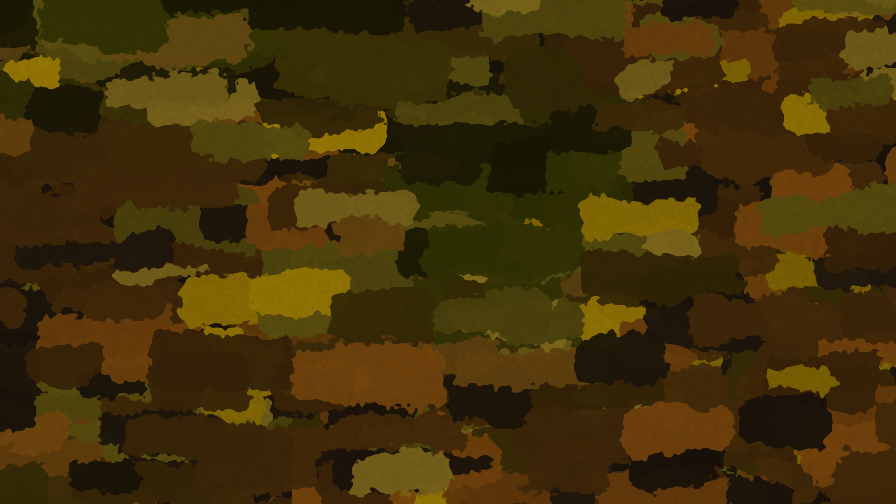
Write a WebGL 1 fragment shader that draws this pattern.

```glsl
precision highp float;
// Overlapping ragged brush strokes in dark olive, umber and gold.
// Each layer scatters one rounded, noise-edged stroke per jittered grid cell;
// layers are painted in order, and a slow noise splits green and brown zones.

uniform vec2 u_resolution;

const int LAYERS = 6;
const vec2 CELL = vec2(0.26, 0.11);        // grid spacing, canvas height = 1
const vec2 HALF_MIN = vec2(0.065, 0.030);  // smallest stroke half size
const vec2 HALF_MAX = vec2(0.165, 0.058);  // largest stroke half size
const float ACCENT_SCALE = 0.75;           // light strokes are smaller
const float TILT = 0.12;
const float CORNER = 0.024;
const float OPACITY = 0.94;
const float SHADE_VARIATION = 0.24;
const float GRAIN = 0.06;

// Edge roughness: frequency and amplitude of the wobble, scallops and bristles
const vec2 WOBBLE = vec2(10.0, 0.034);
const vec2 SCALLOP = vec2(48.0, 0.016);
const vec2 BRISTLE = vec2(120.0, 0.012);

const vec3 DARK_GREEN = vec3(0.10, 0.09, 0.01);
const vec3 DARK_BROWN = vec3(0.10, 0.07, 0.04);
const vec3 MOSS = vec3(0.18, 0.18, 0.01);
const vec3 UMBER = vec3(0.23, 0.14, 0.03);
const vec3 EARTH = vec3(0.34, 0.25, 0.06);
const vec3 RUST = vec3(0.40, 0.23, 0.04);
const vec3 OLIVE = vec3(0.31, 0.27, 0.05);
const vec3 GOLD = vec3(0.53, 0.42, 0.01);
const vec3 KHAKI = vec3(0.45, 0.37, 0.10);

// Upper limits of the random pick for each tone; khaki takes the rest
const float PICK_DARK = 0.20;
const float PICK_MID = 0.60;
const float PICK_EARTH = 0.74;
const float PICK_OLIVE = 0.85;
const float PICK_GOLD = 0.94;

vec3 hash3(vec2 p) {
  vec3 q = fract(p.xyx * vec3(0.1031, 0.1030, 0.0973));
  q += dot(q, q.yxz + 33.33);
  return fract((q.xxy + q.yzz) * q.zyx);
}

float noise(vec2 p) {
  vec2 i = floor(p);
  vec2 f = fract(p);
  f = f * f * (3.0 - 2.0 * f);
  float low = mix(hash3(i).x, hash3(i + vec2(1.0, 0.0)).x, f.x);
  float high = mix(hash3(i + vec2(0.0, 1.0)).x, hash3(i + 1.0).x, f.x);
  return mix(low, high, f.y);
}

float roughness(vec2 p, vec2 band) {
  return (noise(p * band.x) - 0.5) * band.y;
}

float roundedBox(vec2 p, vec2 halfSize, float radius) {
  vec2 q = abs(p) - halfSize + radius;
  return length(max(q, 0.0)) + min(max(q.x, q.y), 0.0) - radius;
}

vec3 strokeColor(float pick, vec2 center) {
  float zone = noise(center * 1.9 + 7.0) + 0.25 * (center.x - 0.8);
  float warmth = smoothstep(0.32, 0.66, zone);
  if (pick < PICK_DARK) return mix(DARK_GREEN, DARK_BROWN, warmth);
  if (pick < PICK_MID) return mix(MOSS, UMBER, warmth);
  if (pick < PICK_EARTH) return mix(EARTH, RUST, warmth);
  if (pick < PICK_OLIVE) return OLIVE;
  return pick < PICK_GOLD ? GOLD : KHAKI;
}

// Paints the stroke owned by one grid cell over the given color
vec3 paintStroke(vec3 color, vec2 p, vec2 cell, vec2 shift, float layer) {
  vec2 seed = cell + layer * vec2(37.0, 61.0) + 100.0;
  vec3 place = hash3(seed);
  vec3 form = hash3(seed + 411.0);
  vec2 center = (cell + 0.5 + 0.9 * (place.xy - 0.5)) * CELL - shift;
  vec2 halfSize = mix(HALF_MIN, HALF_MAX, form.xy);
  if (place.z > PICK_OLIVE) halfSize *= ACCENT_SCALE;

  vec2 local = p - center;
  local.y += local.x * TILT * (form.z - 0.5);
  float dist = roundedBox(local, halfSize, CORNER);
  if (dist > 0.04) return color;

  vec2 edgePoint = local + 2.0 + 3.0 * form.yz;
  dist += roughness(edgePoint, WOBBLE) + roughness(edgePoint, SCALLOP)
        + roughness(edgePoint, BRISTLE);
  float pixel = 0.8 / u_resolution.y;
  float cover = 1.0 - smoothstep(-pixel, pixel, dist);
  float shade = 1.0 + SHADE_VARIATION * (fract(form.z * 7.0) - 0.5);
  return mix(color, strokeColor(place.z, center) * shade, cover * OPACITY);
}

void main() {
  vec2 p = gl_FragCoord.xy / u_resolution.y;
  vec3 color = mix(MOSS, UMBER, 0.5);

  for (int k = 0; k < LAYERS; k++) {
    float layer = float(k);
    vec2 shift = hash3(vec2(layer, 19.0)).xy * CELL;
    vec2 home = floor((p + shift) / CELL);
    for (int j = -1; j <= 1; j++) {
      for (int i = -1; i <= 1; i++) {
        vec2 cell = home + vec2(float(i), float(j));
        color = paintStroke(color, p, cell, shift, layer);
      }
    }
  }

  // Faint paint grain
  color *= 1.0 + GRAIN * (noise(p * 150.0) - 0.5);
  gl_FragColor = vec4(color, 1.0);
}
```
